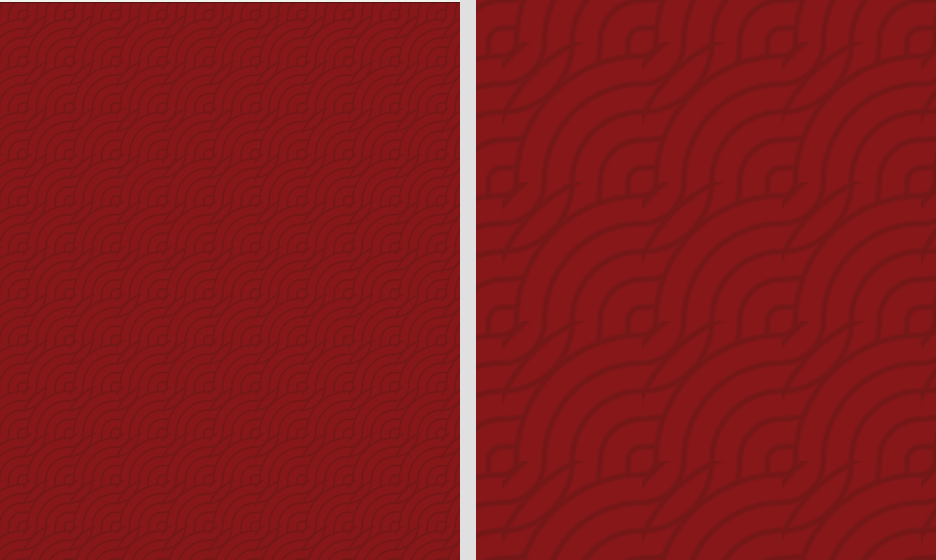
Left: the whole. Right: its middle third, enlarged.
Write a Shadertoy shader that draws this pattern.

```glsl
// Interlocking waves in deep red: each square cell holds two sets of concentric
// quarter rings about opposite corners. The lower right set overlaps the other,
// and the rings join across cell edges into diagonal stepped bands.

const float ROWS = 12.04;                  // cells per canvas height
const vec2  FIRST_CENTER = vec2(0.0404, 0.0262); // from the top left, in heights
const float RINGS = 5.0;                   // rings per cell side
const float FRONT_RADIUS = 0.9;            // outer ring of the front set, in cells
const float LINE_WIDTH = 0.039;            // in cells
const float LINE_SOFTNESS = 0.014;         // in cells
const float STRIP_HEIGHT = 0.0036;         // pale strip on the top edge
const float SHADE_HEIGHT = 0.0016;         // dark rule under the strip

const vec3 GROUND_RED = vec3(0.530, 0.090, 0.098);
const vec3 LINE_RED   = vec3(0.458, 0.090, 0.092);
const vec3 RULE_RED   = vec3(0.330, 0.070, 0.070);
const vec3 STRIP_PALE = vec3(0.950, 0.950, 0.930);

// Distance from a radius to the nearest ring, rings lying at (k + 0.5) / count.
float ringDistance(float radius, float count) {
    return abs(fract(radius * count) - 0.5) / count;
}

// Coverage of a line of the given width with a soft edge.
float lineMask(float dist, float width, float softness) {
    return 1.0 - smoothstep(-softness, softness, dist - 0.5 * width);
}

// Line coverage inside one cell; cell runs from 0 at top left to 1 at lower right.
float waveCell(vec2 cell, float softness) {
    float backRadius = length(cell);
    float frontRadius = length(1.0 - cell);

    float back = lineMask(ringDistance(backRadius, RINGS), LINE_WIDTH, softness);
    float front = lineMask(ringDistance(frontRadius, RINGS), LINE_WIDTH, softness);

    // The front disc hides the back rings; its rim line covers the seam.
    float outside = smoothstep(-softness, softness, frontRadius - FRONT_RADIUS);
    return max(front, back * outside);
}

void mainImage(out vec4 fragColor, in vec2 fragCoord) {
    float pixel = 1.0 / iResolution.y;
    vec2 fromTop = vec2(fragCoord.x, iResolution.y - fragCoord.y) * pixel;

    // Repeated wave cells
    vec2 grid = (fromTop - FIRST_CENTER) * ROWS;
    float softness = max(LINE_SOFTNESS, 0.7 * pixel * ROWS);
    vec3 color = mix(GROUND_RED, LINE_RED, waveCell(fract(grid), softness));

    // Pale strip and dark rule along the top edge
    float edge = 0.5 * pixel;
    float belowRule = smoothstep(-edge, edge, fromTop.y - STRIP_HEIGHT - SHADE_HEIGHT);
    float belowStrip = smoothstep(-edge, edge, fromTop.y - STRIP_HEIGHT);
    color = mix(RULE_RED, color, belowRule);
    color = mix(STRIP_PALE, color, belowStrip);

    fragColor = vec4(color, 1.0);
}
```
